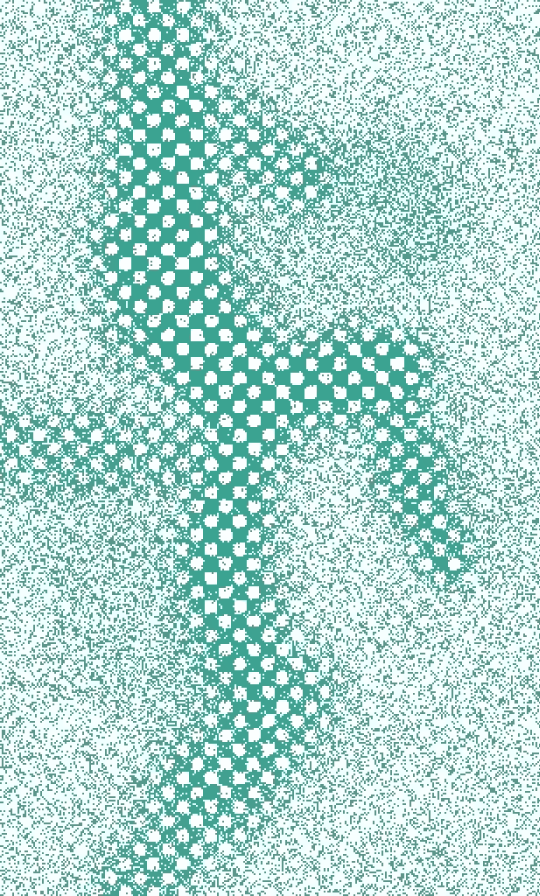
Write a Shadertoy shader that draws this background.

```glsl
const float GRAIN_ROWS = 512.0;
const float DOT_PITCH = 0.0319;
const vec2 DOT_ORIGIN = vec2(0.2995, 0.578);
const float TAU = 6.28319;

const vec3 INK_SPARSE = vec3(0.42, 0.56, 0.53);
const vec3 INK_DENSE = vec3(0.23, 0.64, 0.57);
const vec3 PAPER_SPARSE = vec3(0.99, 1.0, 1.0);
const vec3 PAPER_DENSE = vec3(0.81, 1.0, 1.0);

float hash(vec2 p) {
    vec3 q = fract(p.xyx * 0.1031);
    q += dot(q, q.yzx + 33.33);
    return fract((q.x + q.y) * q.z);
}

float gradientDot(vec2 cell, vec2 offset) {
    float angle = TAU * hash(cell);
    return dot(vec2(cos(angle), sin(angle)), offset);
}

float gradientNoise(vec2 p) {
    vec2 i = floor(p), f = fract(p);
    vec2 u = f * f * (3.0 - 2.0 * f);
    vec2 e = vec2(1.0, 0.0);
    return mix(mix(gradientDot(i, f), gradientDot(i + e, f - e), u.x),
               mix(gradientDot(i + e.yx, f - e.yx), gradientDot(i + 1.0, f - 1.0), u.x), u.y);
}

// Soft glow around the segment from a to b
float glow(vec2 p, vec2 a, vec2 b, float radius) {
    vec2 ab = b - a;
    float t = clamp(dot(p - a, ab) / dot(ab, ab), 0.0, 1.0);
    float d = length(p - a - ab * t) / radius;
    return exp(-d * d * d);
}

// Branching figure that carries the halftone
float figure(vec2 p) {
    // Upper column and heavy diagonal core
    float f = 0.75 * glow(p, vec2(0.17, 1.0), vec2(0.185, 0.86), 0.068);
    f = max(f, 0.92 * glow(p, vec2(0.19, 0.87), vec2(0.185, 0.73), 0.078));
    f = max(f, glow(p, vec2(0.18, 0.72), vec2(0.205, 0.64), 0.083));
    f = max(f, glow(p, vec2(0.205, 0.645), vec2(0.28, 0.55), 0.078));
    f = max(f, 0.65 * glow(p, vec2(0.23, 0.87), vec2(0.33, 0.80), 0.052));
    // Right arm
    f = max(f, 0.98 * glow(p, vec2(0.28, 0.565), vec2(0.43, 0.58), 0.058));
    f = max(f, 0.80 * glow(p, vec2(0.43, 0.57), vec2(0.46, 0.47), 0.048));
    f = max(f, 0.72 * glow(p, vec2(0.455, 0.46), vec2(0.50, 0.38), 0.038));
    // Left arm
    f = max(f, 0.55 * glow(p, vec2(0.02, 0.50), vec2(0.22, 0.495), 0.052));
    // Lower trunk
    f = max(f, 0.88 * glow(p, vec2(0.265, 0.53), vec2(0.247, 0.36), 0.060));
    f = max(f, 0.82 * glow(p, vec2(0.247, 0.36), vec2(0.29, 0.22), 0.062));
    f = max(f, 0.78 * glow(p, vec2(0.31, 0.22), vec2(0.23, 0.11), 0.068));
    return max(f, 0.60 * glow(p, vec2(0.23, 0.11), vec2(0.15, 0.0), 0.055));
}

// Smooth clouds of grain without dots
float haze(vec2 p) {
    float h = glow(p, vec2(0.43, 0.79), vec2(0.46, 0.75), 0.075);
    h = max(h, 0.45 * glow(p, vec2(0.31, 0.70), vec2(0.42, 0.73), 0.06));
    h = max(h, 0.55 * glow(p, vec2(0.10, 0.39), vec2(0.19, 0.27), 0.09));
    return max(h, 0.4 * glow(p, vec2(0.47, 0.51), vec2(0.54, 0.43), 0.08));
}

// Ink probability: tone cut by a staggered lattice of white dots
float inkDensity(vec2 p) {
    float body = figure(p);
    float cloud = haze(p) * (1.0 - body);
    float mottle = 0.07 * gradientNoise(p * 14.0) + 0.05 * gradientNoise(p * 50.0);
    float tone = clamp(0.30 + 0.78 * body + 0.20 * cloud + mottle, 0.0, 1.0);

    vec2 wave = cos((p - DOT_ORIGIN) * TAU / DOT_PITCH);
    float screen = wave.x * wave.y + 0.35 * gradientNoise(p * 110.0);
    float dotMask = smoothstep(mix(-0.15, 0.02, body), mix(0.75, 0.30, body), screen);
    float dotStrength = mix(0.55, 0.96, smoothstep(0.0, 0.7, body)) * (1.0 - 0.75 * cloud);
    return tone * (1.0 - dotStrength * dotMask);
}

vec3 grainColor(vec2 cell) {
    vec2 p = (cell + 0.5) / GRAIN_ROWS;
    float density = inkDensity(p);
    vec3 ink = mix(INK_SPARSE, INK_DENSE, density);
    vec3 paper = mix(PAPER_SPARSE, PAPER_DENSE, density);
    return hash(cell + 17.0) < density ? ink : paper;
}

void mainImage(out vec4 fragColor, in vec2 fragCoord) {
    float grainPerPixel = GRAIN_ROWS / iResolution.y;
    vec2 g = fragCoord * grainPerPixel - 0.5;
    vec2 cell = floor(g);

    // Blend neighbouring grains over one pixel for smooth edges
    vec2 w = clamp((fract(g) - 0.5) / grainPerPixel + 0.5, 0.0, 1.0);
    vec2 e = vec2(1.0, 0.0);
    vec3 lower = mix(grainColor(cell), grainColor(cell + e), w.x);
    vec3 upper = mix(grainColor(cell + e.yx), grainColor(cell + 1.0), w.x);
    fragColor = vec4(mix(lower, upper, w.y), 1.0);
}
```
